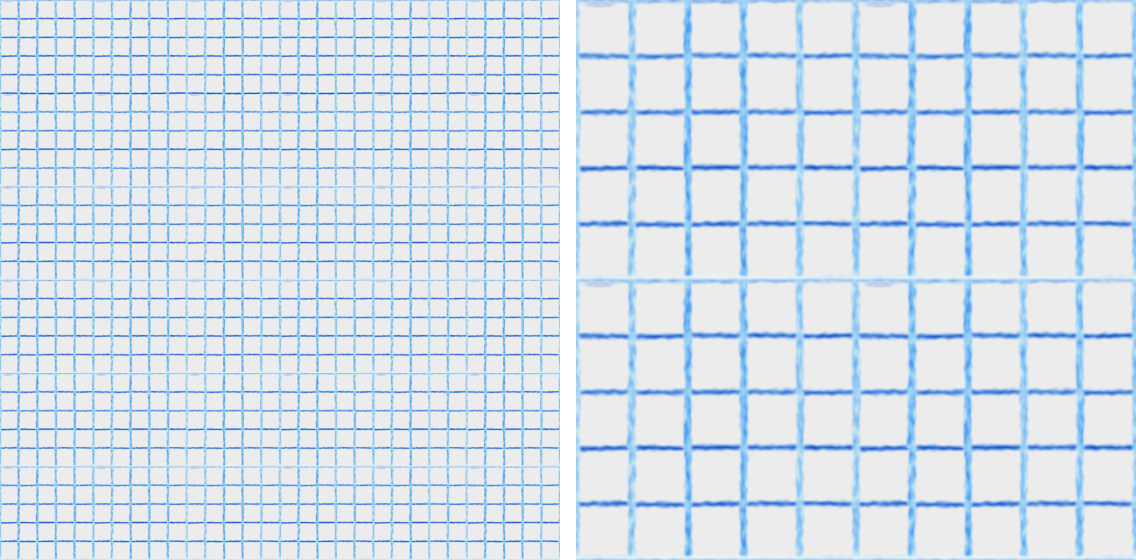
Left: the whole. Right: its middle third, enlarged.
A WebGL 2 fragment shader for this pattern:

```glsl
#version 300 es
precision highp float;
// Hand-inked blue graph-paper grid: mottled pale verticals, thin dark horizontals.

#define CELLS 30.0        // squares across and down
#define BLOCK 5.0         // squares in one repeating block of wear
#define V_HALF 0.060      // half width of vertical strokes, in squares
#define H_HALF 0.052      // half width of the horizontal wash
#define CORE_HALF 0.025   // half width of the dark horizontal core
#define SOFTNESS 0.070    // least width of a stroke edge
#define JITTER 0.020      // offset of each stroke from the true grid
#define TILT 0.045        // slant of each stroke along its square
#define WOBBLE 0.030      // roughness of stroke edges
#define SEAM_FADE 0.30    // ink left on the lines between blocks
#define TONE_RANGE 0.60   // difference in strength between whole lines
#define BOLD_ROW 25.0     // one row that keeps its full ink

uniform vec2 u_resolution;
out vec4 fragColor;

const vec3 PAPER = vec3(0.926, 0.926, 0.926);
const vec3 PALE  = vec3(0.68, 0.87, 0.965);
const vec3 SKY   = vec3(0.47, 0.75, 0.960);
const vec3 AZURE = vec3(0.32, 0.62, 0.94);
const vec3 INK   = vec3(0.16, 0.34, 0.79);
const vec3 BLEACH = vec3(0.93, 0.97, 0.98);
const vec3 SMUDGE = vec3(0.66, 0.75, 0.91);

float hash(vec2 p) {
    vec3 q = fract(p.xyx * vec3(0.1031, 0.1030, 0.0973));
    q += dot(q, q.yzx + 33.33);
    return fract((q.x + q.y) * q.z);
}

// Integer index wrapped into 0..period-1.
vec2 wrap(vec2 i, vec2 period) {
    return floor(mod(i + 0.5, period));
}

float gradient(vec2 corner, vec2 offset, vec2 period, float seed) {
    float angle = 6.28318 * hash(wrap(corner, period) + seed);
    return dot(vec2(cos(angle), sin(angle)), offset);
}

// Gradient noise on block coordinates, wrapping once per block.
float noise(vec2 p, vec2 frequency, float seed) {
    vec2 period = frequency * BLOCK;
    p *= frequency;
    vec2 i = floor(p), f = p - i;
    vec2 u = f * f * f * (f * (f * 6.0 - 15.0) + 10.0);
    vec2 e = vec2(0.0, 1.0);
    float low = mix(gradient(i, f, period, seed),
                    gradient(i + e.yx, f - e.yx, period, seed), u.x);
    float high = mix(gradient(i + e.xy, f - e.xy, period, seed),
                     gradient(i + e.yy, f - e.yy, period, seed), u.x);
    return mix(low, high, u.y);
}

// Signed distance across the nearest stroke; q = (along, across).
float strokeOffset(vec2 q, float seed) {
    vec2 id = wrap(vec2(floor(q.x), round(q.y)), vec2(BLOCK)) + seed;
    float shift = JITTER * (hash(id) - 0.5);
    float slant = TILT * (hash(id + 17.0) - 0.5) * (fract(q.x) - 0.5);
    return q.y - round(q.y) - shift - slant;
}

float coverage(float dist, float halfWidth, float blur) {
    return smoothstep(-0.6, 0.6, (halfWidth - abs(dist)) / blur);
}

// Strength of a whole line; the middle line of a block is the strongest.
float lineTone(float index, float seed) {
    float place = wrap(vec2(index), vec2(BLOCK)).x;
    float wide = hash(wrap(vec2(index), vec2(CELLS)) + seed);
    float middle = 1.0 - step(0.5, abs(place - 2.0));
    return 1.0 - TONE_RANGE * mix(wide, 0.0, middle);
}

void main() {
    vec2 p = gl_FragCoord.xy / u_resolution * CELLS;
    float blur = max(CELLS / min(u_resolution.x, u_resolution.y), SOFTNESS);
    vec2 line = round(p);
    vec2 fromLine = abs(p - line);
    vec2 seam = 1.0 - step(0.5, wrap(line, vec2(BLOCK)));
    float bold = 1.0 - step(0.5, abs(line.y - BOLD_ROW));
    float pallor = seam.y * (1.0 - bold);
    float pressure = 1.0 + 0.5 * noise(p, vec2(1.0), 12.0);
    vec3 color = PAPER;

    // Horizontal strokes: patchy light wash under a dark, broken core.
    float dh = strokeOffset(p, 40.0);
    float edgeH = WOBBLE * noise(p, vec2(8.0, 5.0), 61.0);
    float mottleH = clamp(0.5 + noise(p, vec2(6.0, 11.0), 73.0), 0.0, 1.0);
    float wash = coverage(dh + edgeH, H_HALF, blur);
    color = mix(color, mix(AZURE, PALE, mottleH), wash * mix(0.85, 0.6, pallor));
    float rowInk = mix(lineTone(line.y, 9.0), 1.25, bold) * pressure;
    float core = coverage(dh + 0.4 * edgeH, CORE_HALF, blur);
    core *= smoothstep(0.03, 0.12, fromLine.x) * mix(1.0, 0.65, mottleH);
    color = mix(color, INK, min(core * rowInk * mix(1.2, SEAM_FADE, pallor), 1.0));

    // Vertical strokes: wider, streaked, washed out at the crossings.
    float dv = strokeOffset(p.yx, 80.0);
    float edgeV = WOBBLE * noise(p, vec2(6.0, 7.0), 91.0);
    float mottleV = clamp(0.5 + noise(p, vec2(11.0, 5.0), 29.0), 0.0, 1.0);
    float columnInk = lineTone(line.x, 3.0) * mix(1.0, 0.65, seam.x) * pressure;
    float paleness = clamp(mottleV + 0.5 * (0.75 - columnInk), 0.0, 1.0);
    vec3 streak = mix(mix(AZURE, SKY, smoothstep(0.0, 0.5, paleness)), PALE,
                      smoothstep(0.5, 1.0, paleness));
    float crossing = 1.0 - smoothstep(0.03, 0.12, fromLine.y);
    streak = mix(streak, PALE, 0.6 * crossing);
    float stroke = coverage(dv + edgeV, V_HALF, blur);
    color = mix(color, streak, stroke * clamp(0.45 + 0.65 * columnInk, 0.0, 1.0));

    // Block seams: a bleached edge above and a smudge below.
    float bleach = coverage(p.y - line.y - 0.045, 0.030, blur);
    color = mix(color, BLEACH, 0.8 * bleach * pallor);
    vec2 block = mod(p + vec2(1.0), BLOCK) - vec2(1.0);
    float spot = length((block - vec2(0.42, -0.08)) / vec2(0.30, 0.06));
    float smear = (1.0 - smoothstep(0.5, 1.2, spot)) * (0.4 + 0.4 * mottleH);
    color = mix(color, SMUDGE, smear);

    fragColor = vec4(color, 1.0);
}
```
